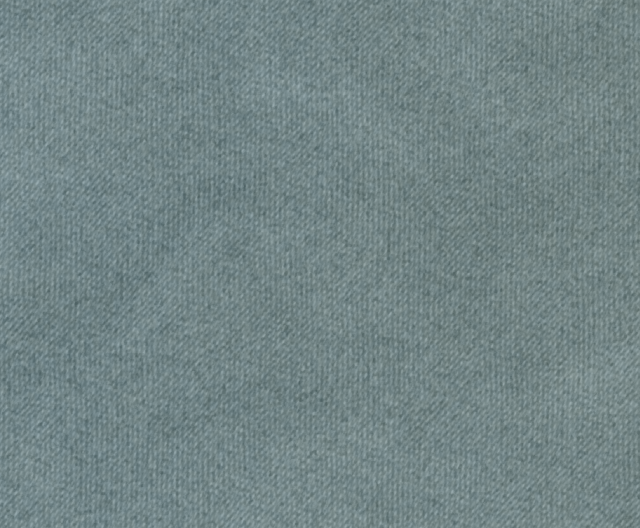
Write a Shadertoy shader that draws this texture.

```glsl
// Worn blue-grey twill cloth with fine slanted stitches and soft faded blotches.

const float TAU = 6.2831853;

vec2 hash2(vec2 cell) {
    vec3 q = fract(cell.xyx * vec3(0.1031, 0.1030, 0.0973));
    q += dot(q, q.yzx + 33.33);
    return fract((q.xx + q.yz) * q.zy);
}

// Smooth cellular noise: random tones of nearby points, blended by distance.
float cellTone(vec2 p) {
    vec2 base = floor(p), f = p - base;
    float sum = 0.0, total = 0.0;
    for (int j = -1; j <= 1; j++) {
        for (int i = -1; i <= 1; i++) {
            vec2 offset = vec2(i, j);
            vec2 point = hash2(base + offset);
            vec2 d = offset + 0.2 + 0.6 * point - f;
            float weight = exp(-6.0 * dot(d, d));
            sum += weight * (hash2(base + offset + 71.0).x * 2.0 - 1.0);
            total += weight;
        }
    }
    return sum / total;
}

// Layers of cellular noise, turned and shrunk at every step.
float blotches(vec2 p) {
    float sum = 0.0, amp = 0.5;
    for (int i = 0; i < 5; i++) {
        sum += amp * cellTone(p);
        p = mat2(0.8, 0.6, -0.6, 0.8) * p * 1.9 + 13.7;
        amp *= 0.6;
    }
    return sum;
}

// Upright ribs crossed by twill lines that rise to the right.
float weave(vec2 p) {
    p += 0.0016 * vec2(sin(p.y * 17.0 + 2.0 * sin(p.x * 9.0)),
                       sin(p.x * 21.0 + 2.0 * sin(p.y * 11.0)));
    p += 0.0008 * vec2(cellTone(p * 60.0), cellTone(p * 60.0 + 31.0));
    float rib = sin(TAU * 103.0 * p.x);
    float twill = sin(TAU * (79.0 * p.x - 77.0 * p.y));
    float balance = 0.5 + 0.3 * cellTone(p * 12.0 + 5.0);
    return mix(rib, twill, balance) + 0.4 * rib * twill;
}

void mainImage(out vec4 fragColor, in vec2 fragCoord) {
    vec2 p = fragCoord / iResolution.y;
    vec2 uv = fragCoord / iResolution.xy;

    // Broad fading, with a darker band leaning across the middle.
    vec2 warp = 0.08 * vec2(sin(p.y * 8.0), sin(p.x * 7.0 + 1.0));
    float fade = blotches((p + warp) * vec2(4.5, 6.0) + 3.0);
    float band = exp(-14.0 * pow(uv.y - 0.32 - 0.35 * uv.x, 2.0));
    float light = 0.034 * fade - 0.015 * band + 0.010;

    // Stitches, thread grain along the twill, and dark pits between threads.
    vec2 slant = vec2(p.x + p.y, p.y - p.x) * 0.7071;
    float grain = cellTone(slant * vec2(140.0, 205.0) + 40.0);
    float fuzz = cellTone(p * vec2(225.0, 205.0) + 17.0);
    float pit = smoothstep(0.2, 0.8, cellTone(p * vec2(150.0, 130.0) + 90.0));
    light += 0.049 * weave(p) + 0.036 * grain + 0.036 * fuzz - 0.040 * pit;

    // Cool on the left, slightly yellowed on the right.
    float warmth = 0.010 * (uv.x - 0.5) + 0.002 * cellTone(p * 6.0 + 20.0)
                 + 0.005 * cellTone(p * 75.0 + 9.0);
    vec3 cloth = vec3(0.456, 0.528, 0.534);
    vec3 color = cloth + light * vec3(1.0, 0.98, 1.0)
               + warmth * vec3(1.0, 0.2, -1.0);
    fragColor = vec4(clamp(color, 0.0, 1.0), 1.0);
}
```
